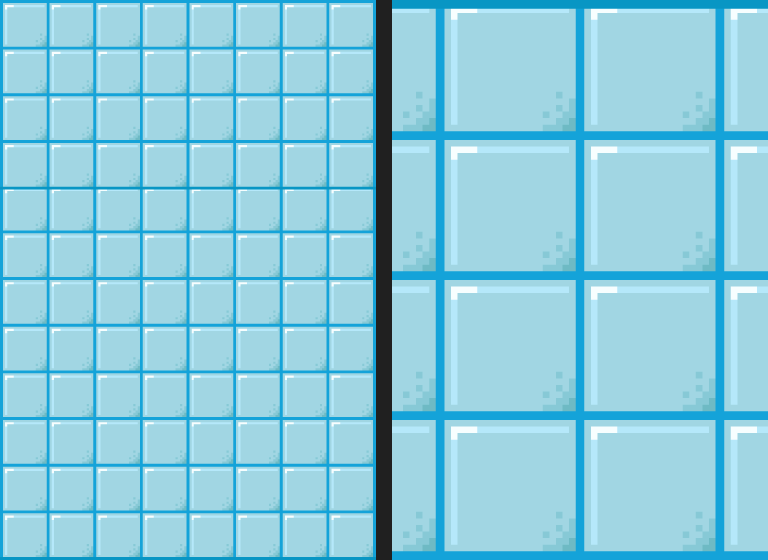
Left: the whole. Right: its middle third, enlarged.
Write a Shadertoy shader that draws this texture.

```glsl
// Glazed pool tiles in a pixel-art style: 8 columns by 12 rows with blue grout.
// Each tile is a 20 x 20 block grid carrying a highlight and a dithered corner.
// The wall is two stacked sheets that overlap by one grout width at a dark seam.

#define WALL_UNITS vec2(129.0, 192.0) // canvas size, in grout widths
#define TILE_PITCH 16.0               // tile plus one grout line
#define TILE_BLOCKS 20.0              // blocks along a tile side
#define SEAM_ROW 64.0                 // overlap of the two sheets, from the top
#define SAMPLES 4                     // antialiasing samples per axis

const vec3 GLAZE = vec3(0.63, 0.84, 0.89);
const vec3 SHEEN = vec3(0.71, 0.91, 0.98);
const vec3 GLINT = vec3(0.97, 0.995, 1.0);
const vec3 GROUT = vec3(0.08, 0.64, 0.85);
const vec3 SEAM = vec3(0.03, 0.59, 0.77);
const vec3 DITHER = vec3(0.53, 0.79, 0.84);
const vec3 SHADE = vec3(0.43, 0.73, 0.77);

// Colour of one tile block, counted from the upper left
vec3 tileColor(vec2 block) {
    vec3 color = GLAZE;

    // Lower-right shade: a solid wedge, then a sparse staggered dither
    vec2 corner = TILE_BLOCKS - 1.0 - block;
    float steps = corner.x + corner.y;
    bool evenColumn = mod(corner.x, 2.0) < 0.5;
    bool staggered = mod(floor(corner.x * 0.5) + corner.y, 2.0) < 0.5;
    bool nearCorner = steps < 7.5 && max(corner.x, corner.y) < 5.5;
    if (nearCorner && evenColumn && staggered) color = DITHER;
    if (steps < 3.5) color = DITHER;
    if (steps < 1.5) color = SHADE;

    // Inset sheen along the top and left, with a bright glint where they meet
    float nearSide = min(block.x, block.y);
    float farSide = max(block.x, block.y);
    if (nearSide == 1.0 && farSide < TILE_BLOCKS - 1.0) {
        color = SHEEN;
        if (block.x < 4.5 && block.y < 2.5) color = GLINT;
    }
    return color;
}

// Colour of the wall at a point in grout widths, measured from the upper left
vec3 wallColor(vec2 p) {
    float row = floor(p.y);
    bool sheetEnd = row == SEAM_ROW || row == WALL_UNITS.y - 1.0;

    // The lower sheet starts one unit early, hidden beneath the seam
    p.y += step(SEAM_ROW, p.y);
    vec2 local = mod(p, TILE_PITCH);

    if (sheetEnd) return SEAM;
    if (min(local.x, local.y) < 1.0) return GROUT;
    return tileColor(floor((local - 1.0) * TILE_BLOCKS / (TILE_PITCH - 1.0)));
}

void mainImage(out vec4 fragColor, in vec2 fragCoord) {
    // Average a grid of samples over the pixel to smooth the block edges
    vec3 sum = vec3(0.0);
    for (int j = 0; j < SAMPLES; j++) {
        for (int i = 0; i < SAMPLES; i++) {
            vec2 offset = (vec2(i, j) + 0.5) / float(SAMPLES) - 0.5;
            vec2 uv = (fragCoord + offset) / iResolution.xy;
            sum += wallColor(vec2(uv.x, 1.0 - uv.y) * WALL_UNITS);
        }
    }
    fragColor = vec4(sum / float(SAMPLES * SAMPLES), 1.0);
}
```
